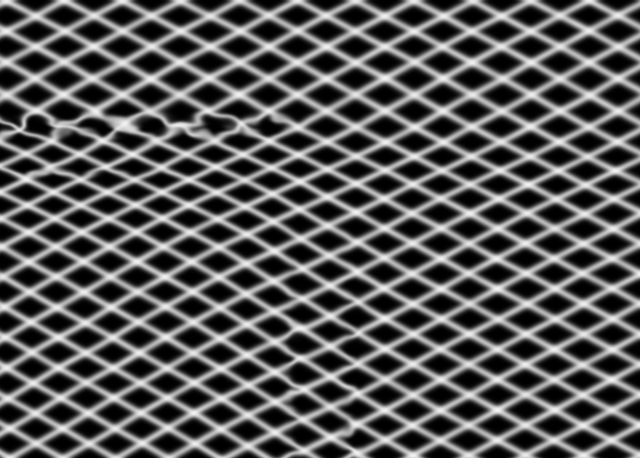
This pattern is drawn by a Shadertoy shader. Its source:

```glsl
// Soft pale wire mesh of flat diamonds over black, with slipped and frayed seams.
#define COLUMNS_TOP 10.97
#define COLUMNS_LOW 11.90
#define ROWS 15.11
#define LINE_WIDTH 0.150
#define LINE_LIGHT 0.73
#define LEFT_LIFT 0.39
#define ROW_SAG 0.165
#define WOBBLE 0.045
#define FRAY 0.38
#define WEAR 0.16

vec2 hashGradient(vec2 cell) {
    vec2 k = vec2(dot(cell, vec2(127.1, 311.7)), dot(cell, vec2(269.5, 183.3)));
    return 2.0 * fract(sin(k) * 43758.5) - 1.0;
}

float gradientNoise(vec2 p) {
    vec2 i = floor(p), f = fract(p);
    vec2 w = f * f * f * (f * (f * 6.0 - 15.0) + 10.0);
    vec2 e = vec2(0.0, 1.0);
    float low = mix(dot(hashGradient(i), f),
                    dot(hashGradient(i + e.yx), f - e.yx), w.x);
    float high = mix(dot(hashGradient(i + e.xy), f - e.xy),
                     dot(hashGradient(i + e.yy), f - e.yy), w.x);
    return mix(low, high, w.y);
}

float band(float x, float width) {
    float r = x / width;
    return exp(-r * r);
}

// Mesh phase: x counts columns, y counts rows down from the top edge.
vec2 meshPhase(vec2 p) {
    float upper = COLUMNS_TOP * (p.x - 0.0091);
    float drift = 0.029 * (p.y - 0.478) * max(0.0, 1.0 - 1.54 * p.x);
    float s = p.x - 0.043 - drift;
    float lower = COLUMNS_LOW * s - 0.44 * s * s;
    float column = mix(upper, lower, smoothstep(0.235, 0.31 + 0.3 * p.x, p.y));

    float left = 1.0 - smoothstep(0.30, 0.62, p.x);
    float row = ROWS * (p.y - 0.0018) - ROW_SAG * band(p.y - 0.29, 0.12);
    row += LEFT_LIFT * left * smoothstep(0.25, 0.55, p.y);
    return vec2(column, row - 0.5);
}

// Strength of the frayed seams: two level ones at left, two upright ones below.
float seamMask(vec2 p) {
    float level = band(p.y - 0.275, 0.028) * (1.0 - smoothstep(0.40, 0.50, p.x));
    level += 0.5 * band(p.y - 0.375, 0.015) * (1.0 - smoothstep(0.08, 0.40, p.x));
    float upright = band(p.x - 0.46, 0.014) + band(p.x - 0.55, 0.014);
    return level + 0.6 * upright * smoothstep(0.38, 0.80, p.y);
}

// Soft profile of a wire at every half-integer phase.
float wire(float phase) {
    return band(fract(phase) - 0.5, LINE_WIDTH);
}

void mainImage(out vec4 fragColor, in vec2 fragCoord) {
    vec2 p = fragCoord / iResolution.xy;
    p.y = 1.0 - p.y;
    float seam = seamMask(p);

    // Gentle wobble everywhere, sharp kinks along the seams
    vec2 coarse = p * vec2(9.0, 8.0);
    vec2 fine = p * vec2(29.0, 31.0);
    vec2 phase = meshPhase(p);
    phase += WOBBLE * vec2(gradientNoise(coarse), gradientNoise(coarse + 17.3));
    phase += FRAY * seam * vec2(gradientNoise(fine + 5.1), gradientNoise(fine + 41.7));

    // Two crossing families of wires, brighter where they meet
    float light = LINE_LIGHT * (1.0 + WEAR * gradientNoise(p * vec2(22.0, 18.0) + 9.4));
    light *= 1.0 + 0.5 * seam * gradientNoise(fine + 73.9);
    float rising = light * wire(phase.x + phase.y);
    float falling = light * wire(phase.x - phase.y);
    float mesh = 1.0 - (1.0 - rising) * (1.0 - falling);

    fragColor = vec4(vec3(clamp(mesh, 0.0, 1.0)), 1.0);
}
```
